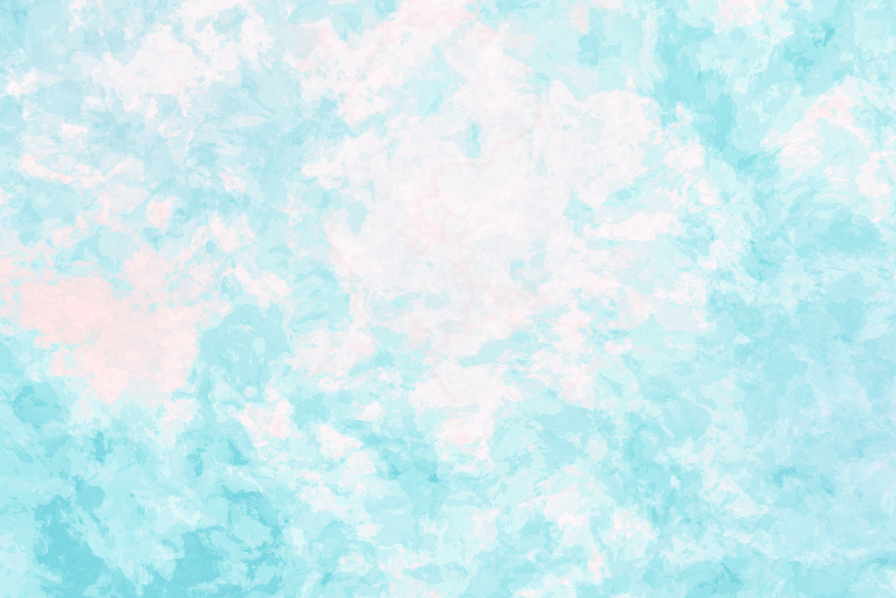
Give the GLSL for this background, as a Shadertoy shader.

```glsl
// Weathered pastel paint: soft white and blush clouds over aqua, broken up by
// eroded flakes and tilted translucent plates. A single tone field collects
// every layer, then a colour ramp and a few local tints turn it into paint.

const vec3 DEEP  = vec3(0.53, 0.86, 0.90);
const vec3 AQUA  = vec3(0.68, 0.92, 0.94);
const vec3 MID   = vec3(0.75, 0.93, 0.95);
const vec3 PALE  = vec3(0.82, 0.955, 0.96);
const vec3 MIST  = vec3(0.88, 0.94, 0.955);
const vec3 WHITE = vec3(0.945, 0.947, 0.958);
const vec3 BLUSH = vec3(0.965, 0.88, 0.885);
const vec3 LILAC = vec3(0.84, 0.88, 0.93);
const vec3 SKY   = vec3(0.70, 0.88, 0.94);

const float CLOUD_GAIN = 0.55;   // strength of the broad mottling
const float FLAKE_GAIN = 0.21;   // strength of the peeling flakes
const float PLATE_GAIN = 0.42;   // strength of the tilted plates
const float FLAKE_EDGE = 0.016;  // softness of flake outlines
const float RELIEF     = 0.035;  // direct shading of the flakes
const float GRAIN_GAIN = 0.016;  // fine paper grain

float hash(vec2 p) {
    return fract(sin(dot(p, vec2(127.1, 311.7))) * 43758.5453);
}

float noise(vec2 p) {
    vec2 i = floor(p), f = fract(p);
    f = f * f * (3.0 - 2.0 * f);
    return mix(mix(hash(i), hash(i + vec2(1, 0)), f.x),
               mix(hash(i + vec2(0, 1)), hash(i + vec2(1, 1)), f.x), f.y);
}

float fbm(vec2 p) {
    float sum = 0.0, amp = 0.5, total = 0.0;
    for (int i = 0; i < 5; i++) {
        sum += amp * noise(p);
        total += amp;
        amp *= 0.58;
        p = mat2(1.6, 1.2, -1.2, 1.6) * p + 7.3;
    }
    return sum / total;
}

float blob(vec2 uv, vec2 centre, vec2 radius) {
    vec2 d = (uv - centre) / radius;
    return exp(-dot(d, d));
}

float flakes(vec2 p, float level) {
    return smoothstep(level - FLAKE_EDGE, level + FLAKE_EDGE, fbm(p));
}

// Tilted rectangles, one per cell, each fading out away from one crisp side.
float plates(vec2 p, float scale, float seed) {
    vec2 q = p * scale, cell = floor(q);
    float sum = 0.0;
    float soft = scale * (0.5 / iResolution.y + 0.001);
    float wear = fbm(p * 14.0 + seed) - 0.5;
    for (int y = -1; y <= 1; y++)
    for (int x = -1; x <= 1; x++) {
        vec2 id = cell + vec2(x, y);
        float r = hash(id + seed), s = hash(id + seed + 17.0);
        float a = (r - 0.5) * 2.4;
        vec2 d = q - id - vec2(0.25 + 0.5 * s, 0.25 + 0.5 * r);
        d = mat2(cos(a), -sin(a), sin(a), cos(a)) * d;
        vec2 halfSize = vec2(0.28 + 0.3 * s, 0.22 + 0.3 * hash(id + seed + 31.0));
        vec2 e = abs(d) - halfSize;
        float dist = max(e.x, e.y) + 0.13 * wear;
        float fade = smoothstep(-1.0, 0.9, d.x / halfSize.x);
        float shift = hash(id + seed + 53.0) - 0.5;
        sum += shift * fade * (1.0 - smoothstep(-soft, soft, dist));
    }
    return sum;
}

// Broad composition: bright middle, blush left, deeper lower left.
float composition(vec2 uv) {
    float t = 0.34;
    t += 0.66 * blob(uv, vec2(0.56, 0.54), vec2(0.18, 0.29));
    t += 0.40 * blob(uv, vec2(0.46, 0.92), vec2(0.19, 0.22));
    t += 0.56 * blob(uv, vec2(0.04, 0.49), vec2(0.18, 0.15));
    t += 0.34 * blob(uv, vec2(0.08, 0.88), vec2(0.21, 0.25));
    t += 0.17 * blob(uv, vec2(0.58, 0.15), vec2(0.19, 0.18));
    t += 0.12 * blob(uv, vec2(0.30, 0.42), vec2(0.14, 0.16));
    t -= 0.13 * blob(uv, vec2(0.17, 0.16), vec2(0.14, 0.15));
    return t;
}

vec3 ramp(float t) {
    vec3 c = mix(DEEP, AQUA, smoothstep(-0.15, 0.17, t));
    c = mix(c, MID, smoothstep(0.20, 0.38, t));
    c = mix(c, PALE, smoothstep(0.40, 0.56, t));
    c = mix(c, MIST, smoothstep(0.57, 0.71, t));
    return mix(c, WHITE, smoothstep(0.70, 0.86, t));
}

void mainImage(out vec4 fragColor, in vec2 fragCoord) {
    vec2 uv = fragCoord / iResolution.xy;
    vec2 p = fragCoord / iResolution.y;
    vec2 warp = vec2(fbm(p * 3.0), fbm(p * 3.0 + 19.0)) - 0.5;

    // Tone: clouds and plates, then three sizes of ragged flakes
    float t = composition(uv + 0.18 * warp);
    t += CLOUD_GAIN * (fbm(p * 3.2 + warp + 4.0) - 0.5);
    t += PLATE_GAIN * (plates(p, 2.6, 3.0) + 0.8 * plates(p, 5.0, 41.0));
    vec2 f = p * vec2(8.0, 9.0) + warp * 1.2;
    float peel = flakes(f, 0.5) - 0.5;
    peel -= 0.85 * flakes(f * 1.8 + 27.0, 0.57);
    peel += 0.85 * flakes(f * 2.1 + 63.0, 0.57);
    peel += 0.6 * (flakes(f * 3.9 + 91.0, 0.58) - flakes(f * 3.6 + 45.0, 0.58));
    t += FLAKE_GAIN * peel;
    vec3 col = ramp(t);

    // Local tints and broken blush rims in the bright areas
    float bright = smoothstep(0.55, 0.85, t);
    float rim = 1.0 - smoothstep(0.0, 0.04, abs(fbm(p * 6.0 + 11.0) - 0.56));
    float blush = blob(uv, vec2(0.06, 0.48), vec2(0.18, 0.2));
    col = mix(col, BLUSH, bright * clamp(0.8 * blush + 0.4 * rim, 0.0, 0.9));
    col = mix(col, LILAC, 0.45 * blob(uv, vec2(0.16, 0.85), vec2(0.24, 0.28)) * (1.0 - bright));
    col = mix(col, SKY, 0.5 * blob(uv, vec2(1.0, 0.28), vec2(0.18, 0.26)));

    // Relief tints red most, so thin paint leans towards aqua
    col += RELIEF * peel * vec3(0.7, 0.25, 0.2);
    col += GRAIN_GAIN * (noise(p * 300.0) + noise(p * 130.0 + 5.0) - 1.0);
    fragColor = vec4(clamp(col, 0.0, 1.0), 1.0);
}
```
